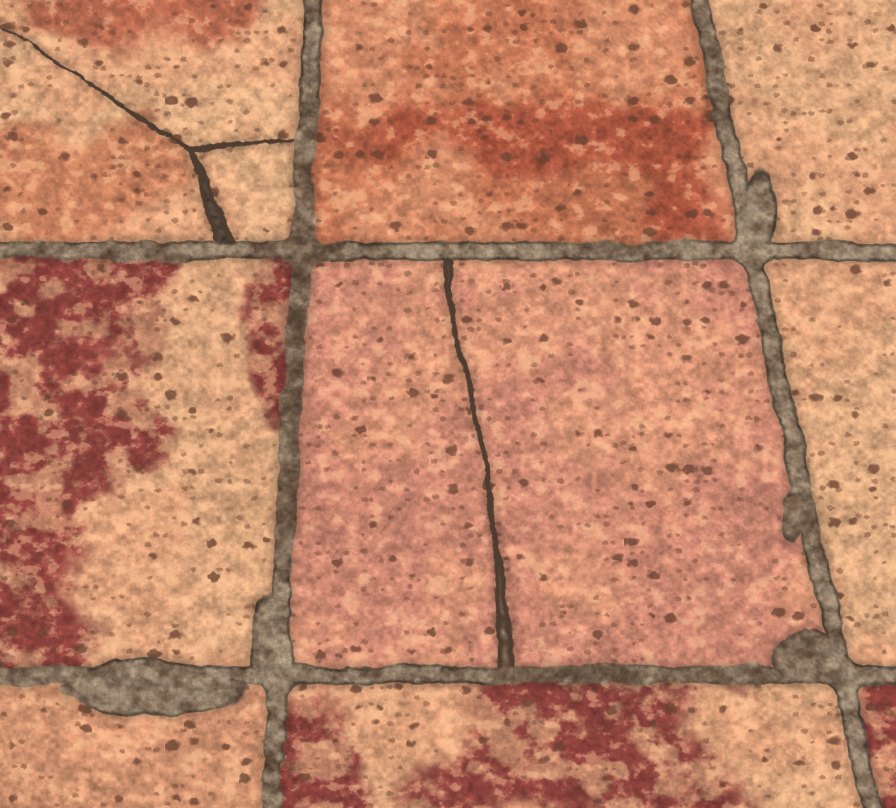
Write a WebGL 2 fragment shader that draws this texture.

```glsl
#version 300 es
precision highp float;
// Worn terracotta floor: a grid of three by three tiles in mild perspective,
// built from a rounded box per cell, noise-eroded edges, stains, pits and
// tapering cracks, with sandy grout in the joints.
uniform vec2 u_resolution;
out vec4 fragColor;

const vec3 TAN = vec3(0.89, 0.70, 0.53);
const vec3 CLAY = vec3(0.84, 0.59, 0.45);
const vec3 TERRA = vec3(0.78, 0.47, 0.34);
const vec3 PINK = vec3(0.83, 0.55, 0.46);
const vec3 RED = vec3(0.65, 0.29, 0.22);
const vec3 WINE = vec3(0.53, 0.23, 0.22);
const vec3 GROUT_DARK = vec3(0.36, 0.28, 0.22);
const vec3 GROUT_LIGHT = vec3(0.64, 0.56, 0.47);
const vec3 PIT = vec3(0.40, 0.25, 0.19);

float hash(vec2 p) {
  return fract(sin(dot(p, vec2(127.1, 311.7))) * 43758.5453);
}

float noise(vec2 p) {
  vec2 i = floor(p), f = fract(p);
  f = f * f * (3.0 - 2.0 * f);
  return mix(mix(hash(i), hash(i + vec2(1, 0)), f.x),
             mix(hash(i + vec2(0, 1)), hash(i + vec2(1, 1)), f.x), f.y);
}

float fbm(vec2 p) {
  float sum = 0.0, amp = 0.516;
  for (int i = 0; i < 5; i++) {
    sum += amp * noise(p);
    p = mat2(1.6, 1.2, -1.2, 1.6) * p + 7.3;
    amp *= 0.5;
  }
  return sum;
}

float roundedBox(vec2 p, vec2 halfSize, float r) {
  vec2 q = abs(p) - halfSize + r;
  return length(max(q, 0.0)) + min(max(q.x, q.y), 0.0) - r;
}

// Signed distance to a segment whose half width runs from wa to wb
float crack(vec2 p, vec2 a, vec2 b, float wa, float wb) {
  vec2 ab = b - a;
  float t = clamp(dot(p - a, ab) / dot(ab, ab), 0.0, 1.0);
  return length(p - a - ab * t) - mix(wa, wb, t);
}

// Soft ellipse with a ragged rim
float stain(vec2 p, vec2 centre, vec2 radius, float rough) {
  return smoothstep(1.25, 0.55, length((p - centre) / radius) + 2.4 * (rough - 0.5));
}

// Crumbled patch of grout, as a distance that is positive inside
float chip(vec2 p, vec2 centre, vec2 radius) {
  return (1.0 - length((p - centre) / radius)) * min(radius.x, radius.y);
}

// Scattered round pits, one candidate per cell
float pits(vec2 p, float scale, float density, float px) {
  vec2 g = p * scale, id = floor(g);
  vec2 offset = 0.3 + 0.4 * vec2(hash(id + 3.1), hash(id + 8.7));
  float radius = mix(0.08, 0.26, hash(id + 5.3));
  float d = length((fract(g) - offset) * vec2(0.8, 1.1)) - radius + 0.2 * (noise(g * 5.0) - 0.5);
  return step(hash(id), density) * smoothstep(0.08 + px * scale, -0.06, d);
}

vec3 tileColour(vec2 cell, vec2 p, float rough, float flake) {
  bool mid = cell.x == 0.0;
  vec3 base = mix(TAN, CLAY, 0.15 + 0.25 * hash(cell));
  if (mid && cell.y > 0.0) base = TERRA;
  if (mid && cell.y == 0.0) base = PINK;
  if (cell.x < 0.0 && cell.y < 0.0) base = CLAY;
  vec3 c = mix(base, CLAY, 0.6 * smoothstep(0.45, 0.68, rough));
  // Firing marks of the upper row
  float red = stain(p, vec2(0.19, 0.99), vec2(0.13, 0.09), rough);
  red = max(red, stain(p, vec2(0.69, 0.835), vec2(0.24, 0.045), rough));
  red = max(red, stain(p, vec2(0.88, 0.735), vec2(0.06, 0.05), rough));
  c = mix(c, TERRA, 0.75 * stain(p, vec2(0.08, 0.76), vec2(0.18, 0.08), rough));
  c = mix(c, RED, 0.65 * red);
  // Flaking wine-red glaze of the lower rows
  float wine = 0.0;
  if (cell == vec2(-1, 0)) {
    float edge = p.x - 0.08 - 0.18 * p.y + 0.25 * (rough - 0.5);
    wine = max(smoothstep(0.025, -0.025, edge), stain(p, vec2(0.34, 0.6), vec2(0.035, 0.09), rough));
  } else if (cell == vec2(0, -1)) {
    wine = max(stain(p, vec2(0.38, 0.06), vec2(0.075, 0.14), rough),
               stain(p, vec2(0.69, 0.09), vec2(0.2, 0.12), rough));
  } else if (cell == vec2(1, -1)) wine = 1.0;
  return mix(c, WINE, wine * mix(0.3, 0.92, flake));
}

void main() {
  float px = 1.0 / u_resolution.y;
  vec2 p = gl_FragCoord.xy * px;
  float rough = fbm(p * 11.0), grain = fbm(p * vec2(60, 78)), fine = fbm(p * 170.0);
  float flake = smoothstep(0.62, 0.44, fbm(p * vec2(34, 42) + 19.0));
  vec2 warped = p + 0.012 * (vec2(fbm(p * 28.0), fbm(p * 28.0 + 40.0)) - 0.5);

  // Grid whose columns spread towards the viewer
  float left = 0.334 + 0.055 * p.y, width = 0.744 - 0.269 * p.y, height = 0.524;
  vec2 size = vec2(width, height);
  vec2 grid = vec2((warped.x - left) / width, (warped.y - 0.165) / height);
  vec2 cell = floor(grid), local = (fract(grid) - 0.5) * size;
  float d = roundedBox(local, 0.5 * size - vec2(0.0125, 0.0115), 0.014);
  d += 0.006 * (grain - 0.5);

  // Broken corners and spilled grout
  float worn = chip(warped, vec2(1.0, 0.185), vec2(0.045, 0.035));
  worn = max(worn, chip(warped, vec2(0.982, 0.364), vec2(0.018, 0.035)));
  worn = max(worn, chip(warped, vec2(0.94, 0.735), vec2(0.018, 0.04)));
  worn = max(worn, chip(warped, vec2(0.19, 0.148), vec2(0.12, 0.032)));
  worn = max(worn, chip(warped, vec2(0.335, 0.21), vec2(0.022, 0.06)));
  d = max(d, worn + 0.03 * (rough - 0.5));

  // Branching crack at upper left, long crack through the middle tile
  vec2 fork = vec2(0.237, 0.813);
  float split = crack(warped, vec2(-0.01, 0.978), fork, 0.0012, 0.003);
  split = min(split, crack(warped, fork, vec2(0.37, 0.827), 0.004, 0.0015));
  split = min(split, crack(warped, fork, vec2(0.283, 0.69), 0.004, 0.013));
  split = min(split, crack(warped, vec2(0.553, 0.68), vec2(0.562, 0.6), 0.007, 0.003));
  split = min(split, crack(warped, vec2(0.562, 0.6), vec2(0.6, 0.44), 0.003, 0.003));
  split = min(split, crack(warped, vec2(0.6, 0.44), vec2(0.614, 0.32), 0.003, 0.004));
  split = min(split, crack(warped, vec2(0.614, 0.32), vec2(0.63, 0.165), 0.004, 0.011));
  split += 0.003 * (fine - 0.5);

  // Fired clay with grain, pits and slightly darkened rims
  vec3 tile = tileColour(cell, p, rough, flake);
  tile *= 1.0 + 0.42 * (grain - 0.5) + 0.4 * (fine - 0.5) + 0.15 * (rough - 0.5);
  tile = mix(tile, TAN * 1.05, 0.45 * smoothstep(0.57, 0.72, grain));
  float holes = max(pits(p, 44.0, 0.13, px), 0.6 * pits(p + 3.7, 90.0, 0.14, px));
  tile = mix(tile, PIT, 0.75 * holes);
  tile *= 1.0 - 0.15 * smoothstep(-0.012, 0.0, max(d, -split));

  // Sandy grout, shaded where it meets a tile
  vec3 grout = mix(GROUT_DARK, GROUT_LIGHT, smoothstep(0.25, 0.72, 0.6 * grain + 0.4 * rough));
  grout *= 1.0 + 0.6 * (fine - 0.5);
  grout *= 1.0 - 0.38 * smoothstep(0.006, 0.001, d) * smoothstep(0.35, 0.6, rough);
  vec3 gap = mix(GROUT_DARK * 0.85, grout, smoothstep(-0.003, -0.009, split));

  vec3 colour = mix(tile, gap, smoothstep(px, -px, split));
  colour = mix(colour, grout, smoothstep(-px, px, d));
  fragColor = vec4(clamp(colour, 0.0, 1.0), 1.0);
}
```
